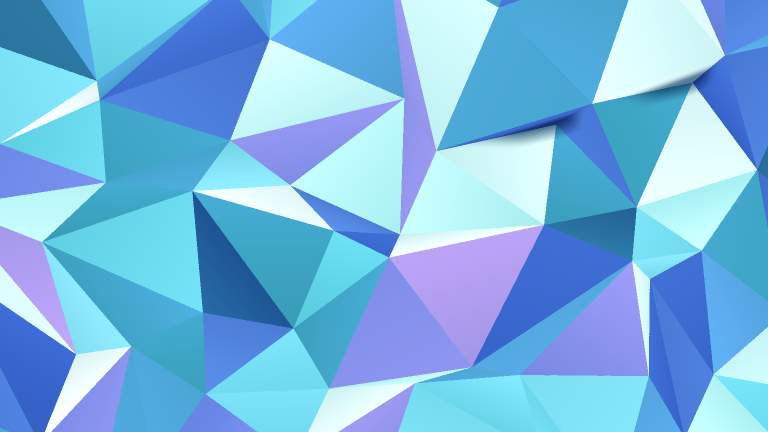
Reproduce this background procedurally as a Shadertoy shader.

```glsl
const float CELLS_PER_HEIGHT = 4.6;
const float GRID_ANGLE = 0.42;
const float JITTER = 0.49;
const vec2 LIGHT_DIR = vec2(-0.42, 0.91);
const int SHADOW_STEPS = 10;

struct Facet {
    float height;
    vec3 weights;   // barycentric position inside the facet
    vec3 id;        // cell and triangle index
};

vec3 hash32(vec2 p) {
    vec3 q = fract(p.xyx * vec3(0.1031, 0.1030, 0.0973));
    q += dot(q, q.yxz + 33.33);
    return fract((q.xxy + q.yzz) * q.zyx);
}

float cross2(vec2 a, vec2 b) {
    return a.x * b.y - a.y * b.x;
}

mat2 rotation(float angle) {
    float c = cos(angle), s = sin(angle);
    return mat2(c, s, -s, c);
}

// Scattered grid corner: xy is its place, z its height
vec3 meshVertex(vec2 corner, float jitter) {
    vec3 r = hash32(corner);
    return vec3(corner + jitter * (2.0 * r.xy - 1.0), r.z);
}

vec3 barycentric(vec2 p, vec2 a, vec2 b, vec2 c) {
    float area = cross2(b - a, c - a);
    area = abs(area) < 1e-5 ? 1e-5 : area;
    float v = cross2(p - a, c - a) / area;
    float w = cross2(b - a, p - a) / area;
    return vec3(1.0 - v - w, v, w);
}

// Keep the triangle if it covers p and lies above the current top
void coverFacet(vec2 p, vec3 a, vec3 b, vec3 c, vec3 id, inout Facet top) {
    vec3 w = barycentric(p, a.xy, b.xy, c.xy);
    float height = dot(w, vec3(a.z, b.z, c.z));
    bool inside = min(w.x, min(w.y, w.z)) > -0.0005;
    if (inside && height > top.height) top = Facet(height, w, id);
}

// Highest facet of the folded sheet at p
Facet topFacet(vec2 p) {
    Facet top = Facet(-1.0, vec3(0.333), vec3(floor(p), 0.0));
    for (int y = -1; y <= 1; y++)
    for (int x = -1; x <= 1; x++) {
        vec2 cell = floor(p) + vec2(x, y);
        vec3 a = meshVertex(cell, JITTER);
        vec3 b = meshVertex(cell + vec2(1, 0), JITTER);
        vec3 c = meshVertex(cell + vec2(1, 1), JITTER);
        vec3 d = meshVertex(cell + vec2(0, 1), JITTER);
        if (hash32(cell + 57.0).x < 0.5) {
            coverFacet(p, a, b, c, vec3(cell, 0), top);
            coverFacet(p, a, c, d, vec3(cell, 1), top);
        } else {
            coverFacet(p, b, c, d, vec3(cell, 0), top);
            coverFacet(p, b, d, a, vec3(cell, 1), top);
        }
    }
    return top;
}

// Each family blends between two tints
vec3 palette(float pick, float tint) {
    if (pick < 0.24) return mix(vec3(0.68, 0.97, 0.98), vec3(0.96, 1.00, 1.00), tint);
    if (pick < 0.48) return mix(vec3(0.24, 0.65, 0.77), vec3(0.36, 0.67, 0.93), tint);
    if (pick < 0.68) return mix(vec3(0.42, 0.54, 0.92), vec3(0.72, 0.63, 0.95), tint);
    if (pick < 0.82) return mix(vec3(0.38, 0.84, 0.92), vec3(0.55, 0.91, 0.99), tint);
    if (pick < 0.92) return mix(vec3(0.22, 0.40, 0.81), vec3(0.33, 0.53, 0.88), tint);
    return mix(vec3(0.12, 0.34, 0.60), vec3(0.18, 0.48, 0.64), tint);
}

vec3 facetColor(Facet f) {
    vec3 cellRandom = hash32(f.id.xy + 91.0);
    vec3 facetRandom = hash32(f.id.xy + 131.0 + 37.0 * f.id.z);
    // Some cells keep one family over both halves and read as quads
    float split = cellRandom.x < 0.3 ? 0.0 : 0.47 * f.id.z;
    float pick = fract(dot(f.id.xy, vec2(0.7549, 0.5698)) + split + 0.3 * cellRandom.y);
    float slope = dot(f.weights, facetRandom - dot(facetRandom, vec3(0.333)));
    vec3 color = palette(pick, clamp(facetRandom.x + 0.5 * slope, 0.0, 1.0));
    return color * (1.0 + 0.12 * slope);
}

// Soft shade cast by folds that rise towards the light
float foldShadow(vec2 p, float height, vec2 lightDir) {
    float shade = 0.0;
    for (int i = 1; i <= SHADOW_STEPS; i++) {
        float reach = 0.022 * float(i);
        float rise = topFacet(p + reach * lightDir).height - height;
        shade += smoothstep(0.04, 0.3, rise - 1.2 * reach);
    }
    return shade / float(SHADOW_STEPS);
}

vec2 sheetPoint(vec2 pixel) {
    return rotation(GRID_ANGLE) * (pixel / iResolution.y * CELLS_PER_HEIGHT) + 20.0;
}

void mainImage(out vec4 fragColor, in vec2 fragCoord) {
    // Four samples smooth the facet edges
    vec3 color = vec3(0.0);
    for (int i = 0; i < 4; i++) {
        vec2 offset = vec2(i & 1, i >> 1) * 0.5 - 0.25;
        color += 0.25 * facetColor(topFacet(sheetPoint(fragCoord + offset)));
    }

    vec2 center = sheetPoint(fragCoord);
    float shade = foldShadow(center, topFacet(center).height, rotation(GRID_ANGLE) * LIGHT_DIR);
    color *= mix(vec3(1.0), vec3(0.12, 0.28, 0.42), 0.85 * shade);
    fragColor = vec4(clamp(color, 0.0, 1.0), 1.0);
}
```
